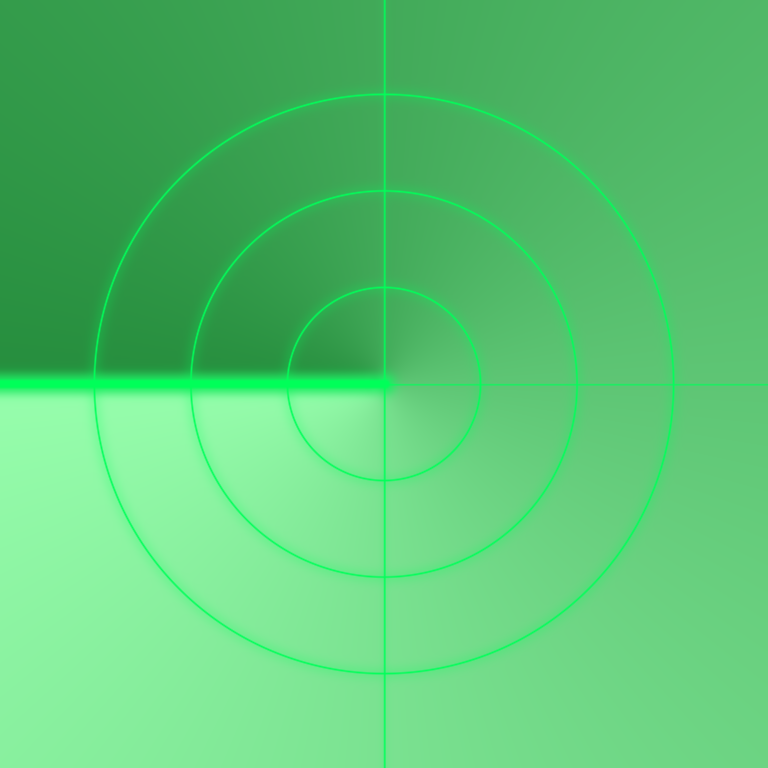
Reproduce this background procedurally as a three.js fragment shader.

```glsl
// A green radar screen: a conical sweep from dark to light around the centre,
// three glowing range rings, a thin crosshair, and a bright beam on the left.
// Built from an angular gradient and distance functions with soft edges.

varying vec2 vUv;

const float TAU = 6.2831853;
const vec3 SWEEP_DARK = vec3(0.148, 0.555, 0.240);
const vec3 SWEEP_LIGHT = vec3(0.590, 0.995, 0.675);
const vec3 NEON = vec3(0.0, 1.0, 0.35);

const float RING_STEP = 0.1257;
const float HALF_STROKE = 0.0011;
const float FEATHER = 0.002;

// Smooth coverage of a stroke at distance d from its middle.
float stroke(float d, float halfWidth) {
  return clamp((halfWidth - abs(d)) / FEATHER + 0.5, 0.0, 1.0);
}

// Bell-shaped falloff.
float glow(float d, float spread) {
  float q = d / spread;
  return exp(-q * q);
}

// Distance to a horizontal ray running left from the given end.
float leftRay(vec2 p, float endX) {
  return length(vec2(max(p.x - endX, 0.0), p.y));
}

// Clockwise turn from the left, 0 to 1, with its seam and hub softened.
float sweep(vec2 p, float seamWidth) {
  float turn = atan(p.y, -p.x) / TAU;
  float hard = turn < 0.0 ? turn + 1.0 : turn;
  float soft = turn + smoothstep(-seamWidth, seamWidth, -p.y);
  float t = mix(hard, soft, smoothstep(0.0, seamWidth, -p.x));
  return mix(t, 0.5, glow(length(p), 0.012));
}

vec3 paint(vec3 base, float amount) {
  return mix(base, NEON, clamp(amount, 0.0, 1.0));
}

void main() {
  vec2 p = vUv - 0.5;
  vec3 color = mix(SWEEP_DARK, SWEEP_LIGHT, sweep(p, 0.022));

  // Range rings with faint halos.
  for (int i = 1; i <= 3; i++) {
    float d = length(p) - RING_STEP * float(i);
    color = paint(color, 0.17 * glow(d, 0.010));
    color = paint(color, 0.95 * stroke(d, HALF_STROKE));
  }

  // Crosshair, set slightly right of and below the centre.
  vec2 cross = p - vec2(0.001, -0.001);
  color = paint(color, 0.10 * glow(cross.x, 0.006));
  color = paint(color, 0.95 * stroke(cross.x, HALF_STROKE));
  color = paint(color, 0.85 * stroke(cross.y, 0.0009));

  // Beam along the seam of the sweep.
  float beam = leftRay(p, 0.002);
  color = paint(color, 0.75 * glow(beam, 0.0135));
  color = paint(color, smoothstep(0.0075, 0.003, beam));

  gl_FragColor = vec4(color, 1.0);
}
```
